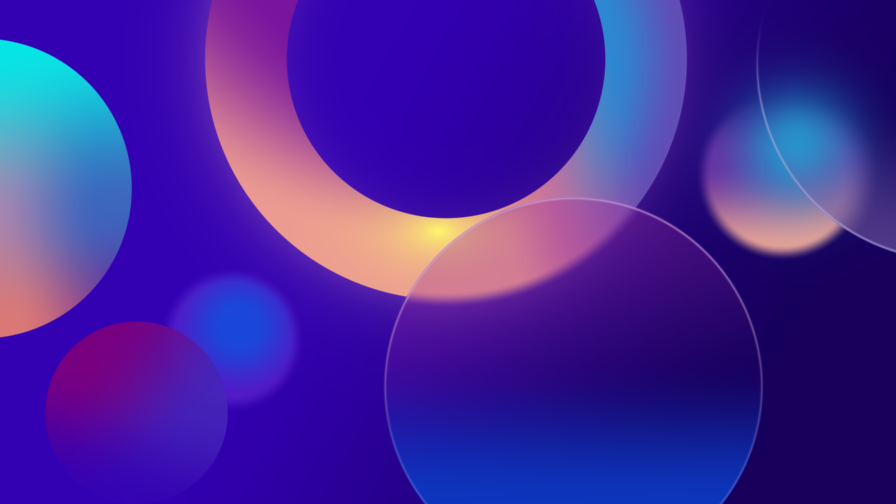
Write a Shadertoy shader that draws this background.

```glsl
// Soft-edged coverage of a disc
float disc(vec2 p, vec2 center, float radius, float blur) {
    return 1.0 - smoothstep(-blur, blur, length(p - center) - radius);
}

// Thin bright outline of a disc
float rim(vec2 p, vec2 center, float radius, float width) {
    float d = (length(p - center) - radius + width) / width;
    return exp(-d * d);
}

// Ring colour in units of its outer radius
vec3 ringColor(vec2 q) {
    float len = length(q);
    vec3 peach = vec3(0.92, 0.60, 0.57);
    vec3 violet = vec3(0.47, 0.08, 0.62);
    vec3 warm = mix(peach, violet, smoothstep(-0.75, 0.32, q.y - 0.9 * (len - 0.83)));
    vec3 cool = mix(vec3(0.18, 0.53, 0.82), vec3(0.38, 0.30, 0.71), smoothstep(0.68, 1.0, len));
    float side = q.x + 0.3 * q.y;
    vec3 col = mix(warm, vec3(0.77, 0.42, 0.62), smoothstep(0.0, 0.3, side));
    col = mix(col, cool, smoothstep(0.2, 0.72, side));
    vec2 h = (q - vec2(-0.03, -0.715)) * vec2(4.2, 7.0);
    return mix(col, vec3(1.0, 0.97, 0.42), exp(-length(h) * 1.3));
}

void mainImage(out vec4 fragColor, in vec2 fragCoord) {
    vec2 p = fragCoord / iResolution.y;
    float soft = 1.0 / iResolution.y;

    // Backdrop
    float shade = smoothstep(0.75, 2.0, p.x + 0.55 * (1.0 - p.y));
    vec3 col = mix(vec3(0.20, 0.0, 0.70), vec3(0.085, 0.0, 0.36), shade);

    // Glass panes, whose interiors blur what lies behind
    vec2 paneAt = vec2(1.138, 0.233);
    vec2 cornerAt = vec2(1.891, 0.873);
    float pane = disc(p, paneAt, 0.376, soft);
    float corner = disc(p, cornerAt, 0.391, soft);

    // Ring with its halo
    vec2 ringAt = vec2(0.885, 0.883);
    vec2 q = (p - ringAt) / 0.478;
    float ringBlur = mix(soft, 0.016, pane);
    float ring = disc(p, ringAt, 0.478, ringBlur) - disc(p, ringAt, 0.316, ringBlur);
    float radius = length(p - ringAt);
    float halo = 0.38 * exp(-max(radius - 0.478, 0.0) / 0.05) * step(0.397, radius)
               + 0.16 * exp(-max(0.316 - radius, 0.0) / 0.04) * step(radius, 0.397);
    halo *= mix(1.0, 0.55, smoothstep(0.0, 0.9, q.x));
    col = mix(col, vec3(0.58, 0.36, 0.70), halo);
    col = mix(col, ringColor(q), ring);

    // Cyan to coral disc on the left
    vec2 leftAt = vec2(-0.036, 0.626);
    vec2 l = (p - leftAt) / 0.2975;
    vec3 lower = mix(vec3(0.86, 0.47, 0.46), vec3(0.40, 0.13, 0.60), smoothstep(0.1, 0.95, l.x + 0.15 * l.y));
    vec3 middle = mix(vec3(0.66, 0.52, 0.69), vec3(0.24, 0.40, 0.74), smoothstep(0.05, 0.8, l.x));
    vec3 leftCol = mix(lower, middle, smoothstep(-0.95, -0.1, l.y));
    leftCol = mix(leftCol, vec3(0.02, 0.90, 0.90), smoothstep(-0.25, 0.95, l.y - 0.12 * l.x));
    col = mix(col, leftCol, disc(p, leftAt, 0.2975, soft));

    // Out-of-focus blue ball
    vec2 ballAt = vec2(0.461, 0.326);
    vec2 b = (p - ballAt) / 0.13;
    vec3 ballCol = mix(vec3(0.10, 0.28, 0.85), vec3(0.32, 0.10, 0.78), smoothstep(0.2, 1.1, length(b - vec2(0.1, 0.2))));
    col = mix(col, ballCol, disc(p, ballAt, 0.128, 0.017));

    // Plum disc fading downwards
    vec2 plumAt = vec2(0.271, 0.181);
    vec2 m = (p - plumAt) / 0.181;
    vec3 plum = mix(vec3(0.49, 0.0, 0.49), vec3(0.27, 0.14, 0.72), smoothstep(-0.9, 0.7, m.x - 0.7 * m.y));
    col = mix(col, plum, disc(p, plumAt, 0.181, soft) * mix(0.1, 0.92, smoothstep(-1.0, 0.3, m.y + 0.3 * m.x)));

    // Out-of-focus ball on the right, with a cyan bloom
    vec2 orbAt = vec2(1.553, 0.655);
    vec2 o = (p - orbAt) / 0.157;
    vec3 orb = mix(vec3(0.92, 0.63, 0.58), vec3(0.42, 0.16, 0.62), smoothstep(-0.95, 0.25, o.y - 0.1 * o.x));
    float orbFade = 1.0 - smoothstep(0.2, 1.1, o.y);
    col = mix(col, orb, disc(p, orbAt, 0.157, mix(0.016, 0.04, corner)) * orbFade);
    vec2 bloom = o - vec2(0.18, 0.33);
    col = mix(col, vec3(0.11, 0.62, 0.82), 0.95 * exp(-1.9 * dot(bloom, bloom)));

    // Large pane: rose on top, blue below
    vec2 g = (p - paneAt) / 0.376;
    col = mix(col, vec3(0.60, 0.16, 0.62), pane * 0.34 * smoothstep(-0.3, 0.9, g.y - 0.25 * g.x));
    col = mix(col, vec3(0.04, 0.23, 0.77), pane * 0.92 * smoothstep(0.15, -0.65, g.y));
    float paneRim = rim(p, paneAt, 0.376, 0.0025) * mix(0.22, 0.55, smoothstep(-0.4, 0.9, g.y));
    col = mix(col, vec3(0.80, 0.66, 0.88), paneRim);

    // Corner pane
    vec2 c = (p - cornerAt) / 0.391;
    col = mix(col, vec3(0.45, 0.36, 0.64), corner * 0.6 * smoothstep(-0.2, -0.95, c.y));
    float cornerRim = rim(p, cornerAt, 0.391, 0.0025) * 0.5 * smoothstep(0.3, -0.3, c.y);
    col = mix(col, vec3(0.72, 0.70, 0.90), cornerRim);

    fragColor = vec4(col, 1.0);
}
```
